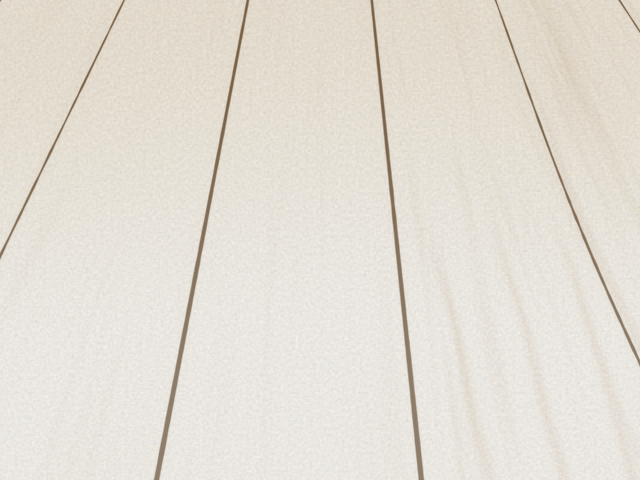
This texture is drawn by a WebGL 1 fragment shader. Its source:

```glsl
precision highp float;

uniform vec2 u_resolution;

const vec3 PALE = vec3(0.918, 0.907, 0.885);
const vec3 CREAM = vec3(0.885, 0.855, 0.800);
const vec3 TAN = vec3(0.800, 0.735, 0.645);
const vec3 GAP_DARK = vec3(0.440, 0.345, 0.235);
const vec3 GAP_LIGHT = vec3(0.535, 0.465, 0.390);

const float HORIZON = 1.877;     // height of the vanishing point
const float PLANK_WIDTH = 0.294; // plank width per unit of depth
const float JOINT_SHIFT = 0.352; // first joint right of the vanishing line

vec2 hashGradient(vec2 cell) {
  vec2 k = vec2(dot(cell, vec2(127.1, 311.7)), dot(cell, vec2(269.5, 183.3)));
  return 2.0 * fract(sin(k) * 43758.55) - 1.0;
}

float gradientNoise(vec2 p) {
  vec2 i = floor(p);
  vec2 f = fract(p);
  vec2 w = f * f * f * (f * (f * 6.0 - 15.0) + 10.0);
  float a = dot(hashGradient(i), f);
  float b = dot(hashGradient(i + vec2(1.0, 0.0)), f - vec2(1.0, 0.0));
  float c = dot(hashGradient(i + vec2(0.0, 1.0)), f - vec2(0.0, 1.0));
  float d = dot(hashGradient(i + vec2(1.0, 1.0)), f - vec2(1.0, 1.0));
  return mix(mix(a, b, w.x), mix(c, d, w.x), w.y);
}

// Sideways plank coordinate: whole steps are planks, zero is the vanishing line
float plankCoord(vec2 p, float depth) {
  float u = p.x / (depth * PLANK_WIDTH);
  float bow = sin(4.18 * clamp(1.0 - p.y, 0.0, 0.75));
  return u + 0.034 * bow * smoothstep(0.8, 1.3, u);
}

// Fine streaks running along the boards
float grain(vec2 board) {
  float broad = gradientNoise(board * vec2(9.0, 3.0));
  float fine = gradientNoise(board * vec2(27.0, 6.0) + 17.0);
  return smoothstep(-0.05, 0.55, broad + 0.7 * fine);
}

// A few wandering veins, spaced evenly over one board
float veins(vec2 board) {
  float sum = 0.0;
  for (int i = 0; i < 3; i++) {
    float n = float(i);
    float lean = 0.32 * (1.0 - n) * (0.68 - board.y);
    float wander = 0.06 * gradientNoise(vec2(board.y * 9.0, n * 3.7));
    float offset = board.x - (0.56 + 0.32 * n + lean + wander);
    sum += exp(-offset * offset / 0.0006);
  }
  return sum;
}

// Coverage of a line with soft edges
float lineMask(float dist, float halfWidth, float blur) {
  return 1.0 - smoothstep(halfWidth - blur, halfWidth + blur, dist);
}

// Grainy mottling of the finish
vec3 speckle(vec2 p) {
  float coarse = gradientNoise(p * 135.0);
  float fine = gradientNoise(p * 240.0 + 31.0);
  float tint = gradientNoise(p * 95.0 + 73.0);
  return vec3(0.044 * (coarse + fine)) + tint * vec3(0.008, 0.002, -0.016);
}

void main() {
  vec2 p = gl_FragCoord.xy / u_resolution.y;
  float aspect = u_resolution.x / u_resolution.y;
  float pixel = 1.0 / u_resolution.y;

  // Perspective floor
  float depth = HORIZON - p.y;
  vec2 centred = vec2(p.x - 0.5 * aspect - 0.017, p.y);
  float u = plankCoord(centred, depth);
  vec2 board = vec2(u, 1.0 / depth);
  float plank = floor(u - JOINT_SHIFT);

  // Pale finish, warmer towards the far end
  float warmth = smoothstep(0.3, 1.05, p.y + 0.12 * abs(centred.x));
  vec3 color = mix(PALE, CREAM, warmth);

  // Grain and stains, stronger on the right-hand boards
  float wear = mix(0.07, 0.20, clamp(0.5 * (plank + 1.0), 0.0, 1.0));
  color = mix(color, TAN, wear * grain(board));
  float onVeined = 1.0 - step(0.5, abs(plank));
  float nearFade = 1.0 - smoothstep(0.38, 0.60, p.y);
  color = mix(color, TAN, 0.22 * onVeined * nearFade * veins(board));
  float stain = exp(-pow((u - 1.68) / 0.16, 2.0)) * smoothstep(0.60, 0.90, p.y);
  float streak = 0.55 + gradientNoise(board * vec2(24.0, 5.0) + 5.0);
  color = mix(color, TAN, 0.42 * stain * clamp(streak, 0.0, 1.0));

  // Joints: inner ones wide, outer ones thin and uneven
  float joint = floor(u - JOINT_SHIFT + 0.5);
  float spacing = depth * PLANK_WIDTH;
  float dist = abs(u - JOINT_SHIFT - joint) * spacing;
  float outer = smoothstep(0.8, 1.3, abs(joint + JOINT_SHIFT));
  float rough = 1.0 + (0.2 + 0.5 * outer) * gradientNoise(vec2(p.y * 34.0, joint * 5.3));
  float halfWidth = mix(0.0103, 0.0068, outer) * spacing * rough;
  vec3 gapColor = mix(GAP_LIGHT, GAP_DARK, smoothstep(0.1, 0.95, p.y));
  color = mix(color, TAN, 0.22 * exp(-dist / 0.006));
  color += speckle(p);
  color = mix(color, gapColor, 0.94 * lineMask(dist, halfWidth, max(pixel, 0.0013)));

  gl_FragColor = vec4(color, 1.0);
}
```
